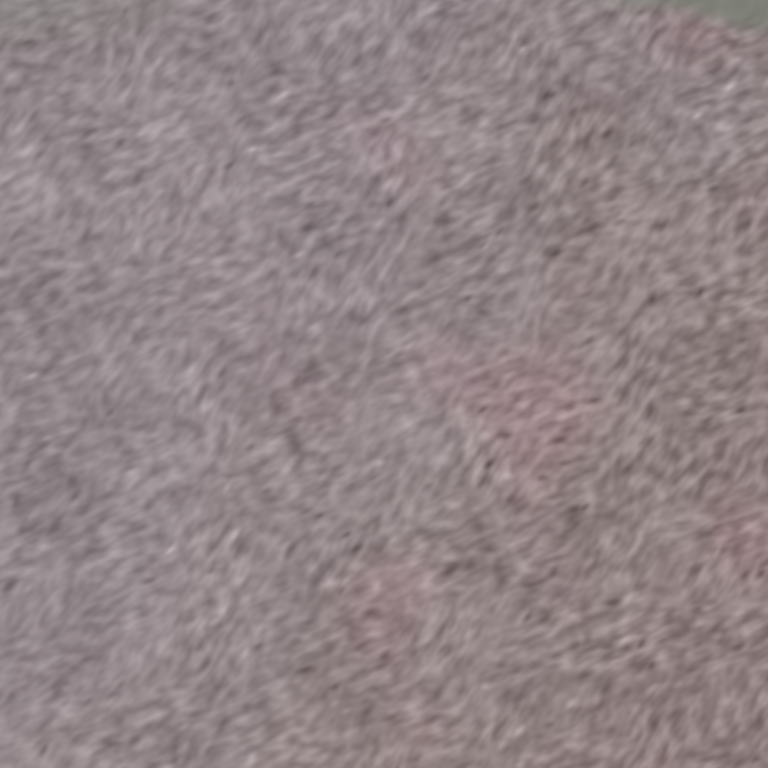
Reproduce this texture procedurally as a WebGL 1 fragment shader.

```glsl
precision highp float;
// Soft, weathered grey-mauve ground with short grain rising to the right.
// Two stretched gradient noises are blended into streaks, then dark pits and
// pale chips are scattered over a slow drift from lilac to warm brown.
uniform vec2 u_resolution;

const vec3 LILAC = vec3(0.578, 0.534, 0.550);
const vec3 WARM = vec3(0.564, 0.504, 0.500);
const vec3 PINK_TINT = vec3(0.022, -0.010, -0.002);
const vec3 MOSS = vec3(0.47, 0.50, 0.45);
const vec2 GRAIN_SCALE = vec2(34.0, 66.0);  // cells along and across the grain
const float SHALLOW_ANGLE = 0.42;
const float STEEP_ANGLE = 0.98;
const float GRAIN_CONTRAST = 0.155;
const float FINE_SHARE = 0.50;
const float CLOUD_CONTRAST = 0.045;
const float SPECK_CELLS = 26.0;
const float PIT_CHANCE = 0.36;
const float CHIP_CHANCE = 0.20;
const float PIT_DEPTH = 0.125;
const float CHIP_LIGHT = 0.105;

float hash(vec2 p) {
  return fract(sin(dot(p, vec2(127.1, 311.7))) * 43758.5453);
}

vec2 rotate(vec2 p, float angle) {
  float c = cos(angle), s = sin(angle);
  return vec2(c * p.x + s * p.y, c * p.y - s * p.x);
}

float cornerSlope(vec2 cell, vec2 offset) {
  float angle = 6.2832 * hash(cell);
  return dot(vec2(cos(angle), sin(angle)), offset);
}

// Gradient noise, about -0.7 to 0.7
float noise(vec2 p) {
  vec2 i = floor(p), f = fract(p);
  vec2 u = f * f * f * (f * (f * 6.0 - 15.0) + 10.0);
  vec2 e = vec2(1.0, 0.0);
  float low = mix(cornerSlope(i, f), cornerSlope(i + e.xy, f - e.xy), u.x);
  float high = mix(cornerSlope(i + e.yx, f - e.yx),
                   cornerSlope(i + e.xx, f - e.xx), u.x);
  return mix(low, high, u.y);
}

// Streaks of one direction, coarse plus fine
float streaks(vec2 p, float angle) {
  vec2 q = rotate(p, angle) * GRAIN_SCALE + 40.0 * angle;
  return noise(q) + FINE_SHARE * noise(q * 1.83 + 17.3);
}

// Scattered soft slivers, one at most per cell
float specks(vec2 p, float chance, float seed) {
  vec2 q = p * SPECK_CELLS + seed;
  vec2 home = floor(q);
  float cover = 0.0;
  for (int y = -1; y <= 1; y++) {
    for (int x = -1; x <= 1; x++) {
      vec2 cell = home + vec2(float(x), float(y));
      vec2 center = cell + vec2(hash(cell + 3.7), hash(cell + 8.1));
      float angle = mix(0.15, 1.1, hash(cell + 5.3));
      float size = mix(0.7, 1.25, hash(cell + 11.9));
      vec2 d = rotate(q - center, angle) / (size * vec2(0.27, 0.13));
      float strength = mix(0.35, 1.0, hash(cell + 23.4));
      float present = step(hash(cell + 31.7), chance);
      cover = max(cover, present * strength * exp(-dot(d, d)));
    }
  }
  return cover;
}

void main() {
  vec2 uv = gl_FragCoord.xy / u_resolution;
  vec2 p = uv + 0.004 * vec2(noise(uv * 19.0), noise(uv * 19.0 + 50.0));

  // Slow colour drift
  float drift = uv.x * 0.85 - uv.y * 0.55 + 0.25 * noise(uv * 3.0 + 7.0);
  vec3 color = mix(LILAC, WARM, smoothstep(-0.25, 0.75, drift));
  float pink = smoothstep(0.05, 0.45, noise(uv * 5.0 + 21.0));
  color += PINK_TINT * pink * smoothstep(0.2, 0.6, uv.x);
  color += CLOUD_CONTRAST * (noise(uv * 6.0 + 3.0) + noise(uv * 14.0 + 9.0));

  // Grain, turning between shallow and steep
  float turn = smoothstep(-0.3, 0.4, noise(uv * 9.0 + 33.0));
  float grain = mix(streaks(p, SHALLOW_ANGLE), streaks(p, STEEP_ANGLE), turn);
  float roughness = mix(0.85, 1.1, uv.x);
  color += GRAIN_CONTRAST * roughness * grain;

  // Pits and chips
  color -= PIT_DEPTH * roughness * specks(p, PIT_CHANCE, 2.3);
  color += CHIP_LIGHT * specks(p, CHIP_CHANCE, 71.6);

  // Mossy haze on the upper edge, strongest at the right corner
  float edge = uv.y + 0.16 * (uv.x - 1.0) + 0.012 * noise(uv * 12.0);
  float corner = smoothstep(0.945, 0.985, edge) * smoothstep(0.65, 0.9, uv.x);
  float haze = smoothstep(0.90, 1.0, uv.y) * smoothstep(0.4, 0.0, uv.x);
  color = mix(color, MOSS, 0.75 * corner + 0.25 * haze);

  gl_FragColor = vec4(clamp(color, 0.0, 1.0), 1.0);
}
```
